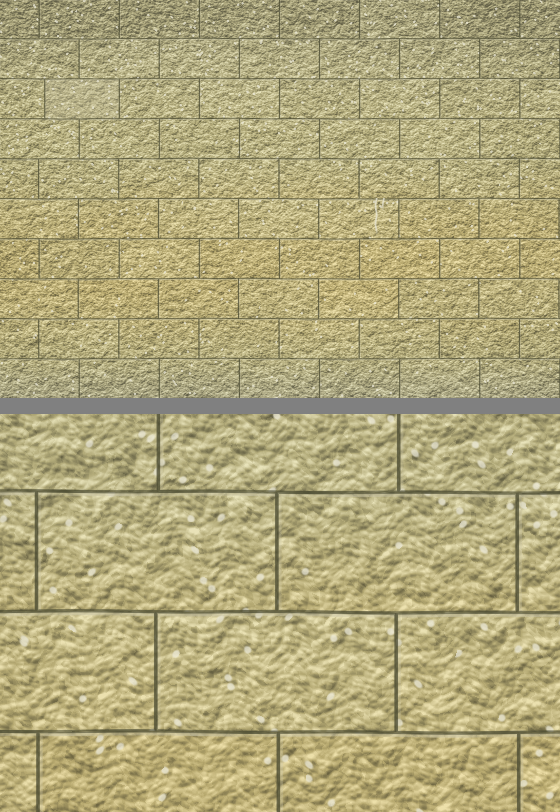
Top, the full canvas; bottom, a detail of the centre.
Reproduce this texture procedurally as a WebGL 2 fragment shader.

```glsl
#version 300 es
precision highp float;
// Wall of rough split-face sandstone blocks in running bond, with thin joints.

uniform vec2 u_resolution;
out vec4 fragColor;

// Lengths are fractions of the canvas height.
const vec2 BLOCK = vec2(0.2013, 0.1005);
const vec2 ORIGIN = vec2(-0.0035, -0.0016);

const vec3 PIT = vec3(0.40, 0.385, 0.27);
const vec3 STONE = vec3(0.70, 0.67, 0.475);
const vec3 CREST = vec3(0.91, 0.89, 0.73);
const vec3 CHIP = vec3(0.92, 0.91, 0.84);
const vec3 JOINT = vec3(0.30, 0.30, 0.20);
const vec3 LIME = vec3(0.80, 0.78, 0.66);

vec2 hash2(vec2 p) {
    vec3 q = fract(p.xyx * vec3(0.1031, 0.1030, 0.0973));
    q += dot(q, q.yzx + 33.33);
    return fract((q.xx + q.yz) * q.zy);
}

// Cellular noise: x = distance to the nearest grain, y = its random value.
vec2 cellular(vec2 p) {
    vec2 base = floor(p);
    vec2 nearest = vec2(9.0, 0.0);
    for (int j = -1; j <= 1; j++) {
        for (int i = -1; i <= 1; i++) {
            vec2 cell = base + vec2(i, j);
            float d = length(cell + hash2(cell + 40.0) - p);
            if (d < nearest.x) nearest = vec2(d, hash2(cell + 91.0).x);
        }
    }
    return nearest;
}

// Layered sines, roughly -1 to 1.
float undulate(vec2 p) {
    float sum = 0.0, gain = 0.5;
    for (int i = 0; i < 4; i++) {
        sum += gain * sin(p.x + 1.7 * sin(p.y)) * cos(p.y * 1.2 - 0.8 * sin(p.x));
        p = mat2(1.3, 1.1, -1.1, 1.3) * p + 2.3;
        gain *= 0.65;
    }
    return sum;
}

// Slope of grainy relief, lit from above.
float litRelief(vec2 p, float frequency) {
    vec2 q = p * frequency * vec2(1.0, 1.25);
    return cellular(q + vec2(-0.12, 0.4)).x - cellular(q).x;
}

vec3 stoneRamp(float tone) {
    vec3 low = mix(PIT, STONE, clamp(tone * 2.0, 0.0, 1.0));
    return mix(low, CREST, clamp(tone * 2.0 - 1.0, 0.0, 1.0));
}

float line(float d, float halfWidth, float soft) {
    return 1.0 - smoothstep(halfWidth - soft, halfWidth + soft, abs(d));
}

// White run of lime hanging down from a joint.
float drip(vec2 p, vec2 top, float fall, float soft) {
    float x = p.x - top.x - 0.0015 * sin(p.y * 140.0);
    float span = smoothstep(top.y - fall, top.y - fall + 0.02, p.y) * step(p.y, top.y);
    return line(x, 0.0022, soft) * span;
}

void main() {
    float pixel = 1.0 / u_resolution.y;
    float soft = 0.7 * pixel;
    vec2 p = gl_FragCoord.xy * pixel;
    float aspect = u_resolution.x * pixel;

    // Block layout with slightly uneven courses and one short block.
    vec2 q = p - ORIGIN;
    q.y += 0.0006 * sin(p.x * 9.0) + 0.0004 * sin(p.x * 37.0 + p.y * 20.0);
    float row = floor(q.y / BLOCK.y);
    q.x += 0.5 * BLOCK.x * mod(row, 2.0) - BLOCK.x * mod(row, 2.0);
    q.x += 0.003 * (hash2(vec2(row, 5.0)).x - 0.5);
    if (row == 7.0 && p.x < 0.2) q.x -= 0.014;
    vec2 id = vec2(floor(q.x / BLOCK.x), row);
    vec2 toJoint = q - BLOCK * floor(q / BLOCK + 0.5);
    vec2 random = hash2(id + 17.0);

    // Broken stone face: coarse facets, grains and fine grit.
    vec2 face = p + 0.002 * vec2(sin(p.y * 170.0), sin(p.x * 130.0)) + random * 3.0;
    float facets = undulate(face * vec2(34.0, 48.0));
    float tone = 0.52 + 0.07 * facets;
    tone += 0.30 * litRelief(face, 32.0);
    tone += 0.46 * litRelief(face + 7.0, 75.0);
    tone += 0.50 * litRelief(face + 3.0, 150.0);
    tone += 0.20 * (cellular(face * 190.0).y - 0.5);
    tone += 0.07 * (random.x - 0.5);

    // Daylight falls off toward the top and the corners.
    vec2 fromCentre = (p - vec2(0.5 * aspect, 0.5)) / vec2(aspect, 1.0);
    tone += 0.05 - 0.26 * dot(fromCentre, fromCentre);
    tone -= 0.10 * smoothstep(0.78, 1.0, p.y);
    vec3 colour = stoneRamp(tone);

    // Ochre warmth low on the wall, grey weathering at the foot and the top.
    float warmth = smoothstep(0.62, 0.40, p.y) * smoothstep(0.05, 0.3, p.y);
    colour *= mix(vec3(1.0), vec3(1.03, 0.98, 0.88), warmth * (0.4 + 0.6 * random.y));
    float weather = smoothstep(0.12, 0.0, p.y) + 0.6 * smoothstep(0.65, 0.95, p.y);
    float grey = dot(colour, vec3(0.33));
    colour = mix(colour, vec3(grey) * vec3(1.02, 1.02, 0.90), 0.4 * weather);
    if (id == vec2(0.0, 7.0)) colour = mix(colour, LIME, 0.28);

    // Pale mineral chips, denser high on the wall.
    vec2 chip = cellular(face * 82.0 + 11.0);
    float chipShare = mix(0.94, 0.86, smoothstep(0.2, 0.9, p.y));
    colour = mix(colour, CHIP, 0.75 * step(chipShare, chip.y) * smoothstep(0.34, 0.16, chip.x));

    // Pale lime rims around dark, unevenly filled joints.
    float wear = 0.5 + 0.5 * undulate(p * 60.0);
    float rim = max(line(toJoint.y + 0.0022, 0.0016, soft), 0.6 * line(toJoint.x - 0.0025, 0.0014, soft));
    colour = mix(colour, LIME, rim * mix(0.25, 0.75, wear));
    float gap = max(line(toJoint.y, 0.0014, soft) * mix(0.95, 0.5, wear), 0.8 * line(toJoint.x, 0.0015, soft));
    colour = mix(colour, JOINT, gap);

    float runs = max(drip(p, vec2(0.945, 0.502), 0.095, soft), drip(p, vec2(0.963, 0.502), 0.035, soft));
    colour = mix(colour, CHIP, 0.75 * runs);
    fragColor = vec4(colour, 1.0);
}
```
